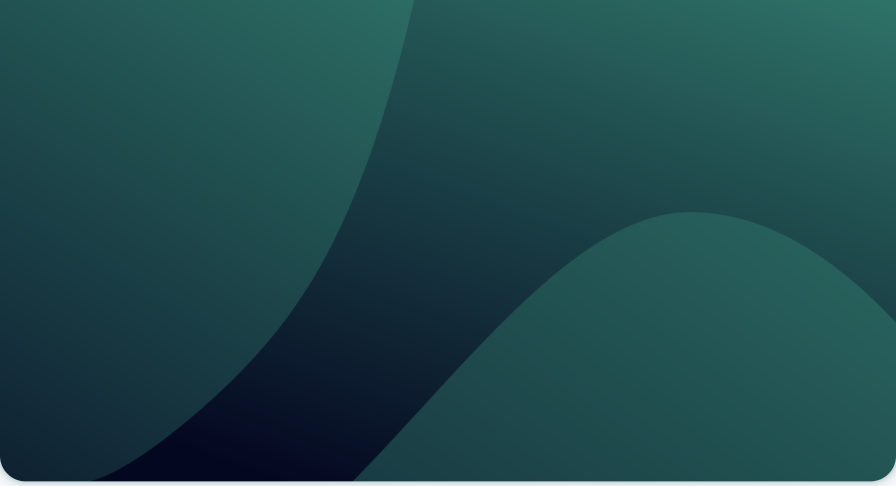
This background is drawn by a Shadertoy shader. Its source:

```glsl
// Dark teal card with a sweeping curve, a rounded hill and soft bottom corners.
#define DEEP vec3(0.016, 0.027, 0.125)
#define TEAL vec3(0.178, 0.440, 0.400)
#define PAPER vec3(0.97, 0.98, 0.98)
#define SHADOW vec3(0.76, 0.82, 0.84)
#define CORNER_RADIUS 0.0286
#define CARD_BOTTOM 0.0052
#define SHADOW_REACH 0.004
#define HILL_PEAK vec2(0.770, 0.5635)

// Antialiased coverage, full where d is positive
float coverage(float d) {
    return clamp(0.5 + d / fwidth(d), 0.0, 1.0);
}

// Linear ramp between the two tones: offset, then slope along x and y
vec3 ramp(vec2 uv, float offset, vec2 slope) {
    return mix(DEEP, TEAL, clamp(offset + dot(uv, slope), 0.0, 1.1));
}

// Height of the steepening curve that bounds the left panel
float sweepHeight(float x) {
    float u = max(x - 0.1016, 0.0);
    float slope = 0.554 + u * (8.591 + u * (-36.77 + u * 82.6));
    return 0.01 + u * slope + min(x - 0.1016, 0.0);
}

// Height of the hill: long flank on the left, parabola on the right
float hillHeight(float x) {
    float w = max(x - HILL_PEAK.x, -0.5);
    float bend = w < 0.0 ? 6.77 + 7.6 * w : 4.3;
    return HILL_PEAK.y - bend * w * w;
}

// Signed distance to the card, rounded only at its lower corners
float cardDistance(vec2 p) {
    vec2 q = vec2(abs(p.x - 0.5) - 0.5, CARD_BOTTOM - p.y) + CORNER_RADIUS;
    return length(max(q, 0.0)) + min(max(q.x, q.y), 0.0) - CORNER_RADIUS;
}

void mainImage(out vec4 fragColor, in vec2 fragCoord) {
    vec2 uv = fragCoord / iResolution.xy;
    vec2 p = fragCoord / iResolution.x;

    // Backdrop and the two overlapping panels
    vec3 card = ramp(uv, -0.15, vec2(0.47, 0.70));
    vec3 leftPanel = ramp(uv, 0.24, vec2(0.53, 0.475));
    vec3 hill = ramp(uv, 0.343, vec2(0.39, 0.305));
    card = mix(card, leftPanel, coverage(uv.y - sweepHeight(uv.x)));
    card = mix(card, hill, coverage(hillHeight(uv.x) - uv.y));

    // Paper with a thin shadow around the card
    float d = cardDistance(p);
    vec3 paper = mix(PAPER, SHADOW, exp(-max(d, 0.0) / SHADOW_REACH));
    float inside = clamp(0.5 - d * iResolution.x, 0.0, 1.0);
    fragColor = vec4(mix(paper, card, inside), 1.0);
}
```
